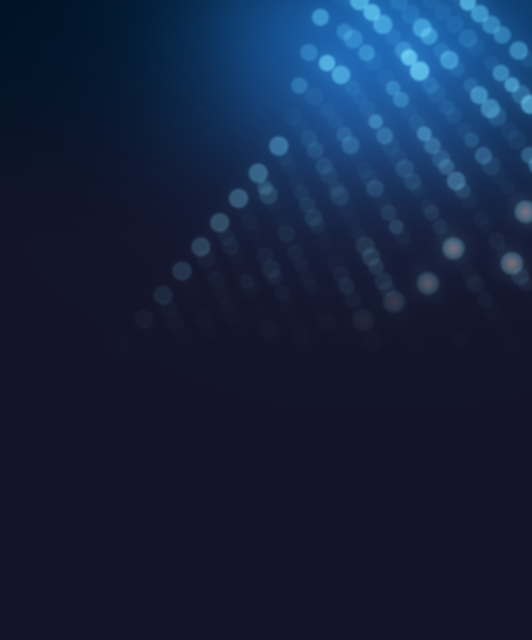
A WebGL 2 fragment shader for this background:

```glsl
#version 300 es
precision highp float;

uniform vec2 u_resolution;
out vec4 fragColor;

float hash(vec2 p) {
    p = fract(p * vec2(0.1031, 0.1137));
    p += dot(p, p.yx + 33.33);
    return fract((p.x + p.y) * p.x * 17.3);
}

vec2 gradient(vec2 cell) {
    float a = 6.2832 * hash(cell + 71.0);
    return vec2(cos(a), sin(a));
}

float gradientNoise(vec2 p) {
    vec2 i = floor(p), f = p - i;
    vec2 u = f * f * f * (f * (f * 6.0 - 15.0) + 10.0);
    vec2 e = vec2(1.0, 0.0);
    float low = mix(dot(gradient(i), f), dot(gradient(i + e.xy), f - e.xy), u.x);
    float high = mix(dot(gradient(i + e.yx), f - e.yx), dot(gradient(i + e.xx), f - e.xx), u.x);
    return mix(low, high, u.y);
}

// Depth below the top edge where a strand begins
float strandTop(float k) {
    return 0.31 - 0.0378 * k - 0.00156 * k * max(k, 0.0);
}

// Strands fan out to the right; the upper ones hook left at their heads
float strandX(float k, float depth) {
    float fan = max(k, 0.0);
    float slope = 0.46 + 0.006 * fan * fan;
    float hook = 0.039 * exp(-max(depth - strandTop(k), 0.0) / 0.026) * smoothstep(2.0, 5.0, k);
    return 0.374 + 0.0469 * k + 0.00215 * k * fan + slope * (depth - 0.3125) - hook;
}

float disc(float r, float radius) {
    return 1.0 - smoothstep(radius - 0.005, radius + 0.003, r);
}

vec3 backdrop(vec2 p) {
    vec3 col = mix(vec3(0.0, 0.075, 0.15), vec3(0.075, 0.08, 0.163), smoothstep(0.0, 0.42, p.y));
    vec2 v = p - vec2(0.57, 0.07);
    v /= vec2(v.x < 0.0 ? 0.25 : 0.34, 0.22);
    float haze = 1.0 + 0.12 * gradientNoise(p * 7.0);
    return col + vec3(0.11, 0.32, 0.55) * exp(-dot(v, v)) * haze;
}

// Overlapping soft discs strung along every strand
vec3 beads(vec2 p) {
    vec3 light = vec3(0.0);
    for (int s = -6; s <= 10; s++) {
        float k = float(s);
        float top = max(strandTop(k), -0.015);
        for (int j = 0; j < 27; j++) {
            float n = float(j);
            vec2 id = vec2(k + 20.0, n);
            float depth = top + 0.0182 * n;
            if (j > 0) depth += 0.009 * (hash(id) - 0.5);
            if (depth > 0.56) break;
            float r = length(p - vec2(strandX(k, depth), depth));
            if (r > 0.06) continue;

            float cluster = smoothstep(-0.2, 0.4, gradientNoise(vec2(n * 0.37, k * 1.7 + 0.4)));
            float amp = (0.12 + 0.95 * cluster) * mix(0.5, 1.1, hash(id + 9.0));
            amp *= max(1.0 - depth / 0.55, 0.0) * mix(0.75, 1.35, clamp(k / 8.0, 0.0, 1.0));
            float radius = mix(0.0115, 0.0155, hash(id + 31.0));
            if (j == 0 && s <= 2) {
                amp = max(amp, 0.62 * smoothstep(0.56, 0.3, depth));
                radius = 0.0155;
            }
            vec3 tint = mix(vec3(0.26, 0.68, 1.0), vec3(0.22, 0.4, 0.46), smoothstep(0.06, 0.38, depth));
            float rim = 0.85 + 0.15 * smoothstep(0.4, 0.9, r / radius);
            light += tint * amp * (disc(r, radius) * rim + 0.2 * exp(-r * r / 0.00035));
        }
    }
    return light;
}

// Larger beads with faint warm cores, one on each of the right strands
vec3 warmBeads(vec2 p) {
    vec3 light = vec3(0.0);
    for (int s = 2; s <= 7; s++) {
        float k = float(s);
        float depth = 0.5 - 0.0286 * (k - 2.0);
        if (s > 4) depth += s % 2 == 0 ? 0.026 : -0.026;
        float r = length(p - vec2(strandX(k, depth), depth));
        float amp = mix(0.12, 0.75, smoothstep(2.0, 5.5, k));
        light += amp * vec3(0.18, 0.32, 0.36) * (disc(r, 0.018) + 0.4 * exp(-r * r / 0.0006));
        light += amp * vec3(0.42, 0.1, 0.02) * exp(-r * r / 0.00008);
    }
    return light;
}

void main() {
    vec2 p = gl_FragCoord.xy / u_resolution.y;
    p.y = 1.0 - p.y; // depth from the top edge
    vec3 light = beads(p) + warmBeads(p);
    vec3 col = 1.0 - (1.0 - backdrop(p)) * exp(-light);
    fragColor = vec4(col, 1.0);
}
```
